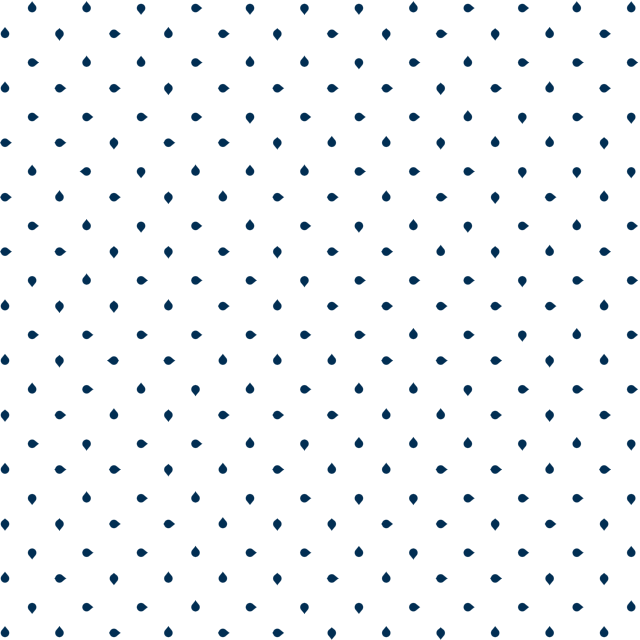
Give the GLSL for this pattern, as a WebGL 2 fragment shader.

```glsl
#version 300 es
precision highp float;

uniform vec2 u_resolution;
out vec4 outColor;

const vec3 PAPER = vec3(1.0);
const vec3 NAVY = vec3(0.005, 0.18, 0.325);
const float PERIOD = 0.0851;     // spacing within one lattice
const float RADIUS = 0.0066;     // round body of a drop
const float TIP = 0.0104;        // body centre to sharp end
const float ROUND_TAIL = 1.02;   // tail length in body radii

float hash(vec2 p) {
    vec3 q = fract(p.xyx * vec3(0.1031, 0.1030, 0.0973));
    q += dot(q, q.yzx + 33.33);
    return fract((q.x + q.y) * q.z);
}

// Distance to the hull of a disc and a point on the +y axis
float pointedDisc(vec2 p, float radius, float tip) {
    p.x = abs(p.x);
    float slope = radius / tip;
    float run = sqrt(1.0 - slope * slope);
    float along = dot(p, vec2(-slope, run));
    if (along < 0.0) return length(p) - radius;
    if (along > run * tip) return length(p - vec2(0.0, tip));
    return dot(p, vec2(run, slope)) - radius;
}

// Drop aimed along heading, with an optional blunt point behind
float drop(vec2 p, vec2 heading, float tail) {
    vec2 local = vec2(p.x * heading.y - p.y * heading.x, dot(p, heading));
    float front = pointedDisc(local, RADIUS, TIP);
    float back = pointedDisc(-local, RADIUS, RADIUS * tail);
    return min(front, back);
}

// Mostly right, otherwise up or down, very rarely left
vec2 pickHeading(float r) {
    if (r < 0.45) return vec2(1.0, 0.0);
    if (r < 0.73) return vec2(0.0, 1.0);
    if (r < 0.996) return vec2(0.0, -1.0);
    return vec2(-1.0, 0.0);
}

// Down drops taper most, sideways drops a little, up drops not at all
float pickTail(vec2 heading, float taper) {
    float amount = heading.y < -0.5 ? 0.27 : (heading.y > 0.5 ? 0.0 : 0.12);
    return ROUND_TAIL + taper * amount;
}

// Square lattice of drops with a random heading in each cell
float dropLattice(vec2 p, vec2 origin, float taper, float seed) {
    vec2 q = (p - origin) / PERIOD;
    vec2 cell = floor(q + 0.5);
    vec2 heading = pickHeading(hash(cell + seed));
    return drop((q - cell) * PERIOD, heading, pickTail(heading, taper));
}

void main() {
    float side = min(u_resolution.x, u_resolution.y);
    vec2 p = gl_FragCoord.xy / side;

    // Two interleaved lattices
    float plain = dropLattice(p, vec2(0.0502, 0.0513), 0.0, 17.0);
    float tapered = dropLattice(p, vec2(0.0078, 0.0111), 1.0, 71.0);
    float dist = min(plain, tapered);

    // Edge smoothing about one pixel wide
    float edge = 0.75 / side;
    float ink = 1.0 - smoothstep(-edge, edge, dist);
    outColor = vec4(mix(PAPER, NAVY, ink), 1.0);
}
```
